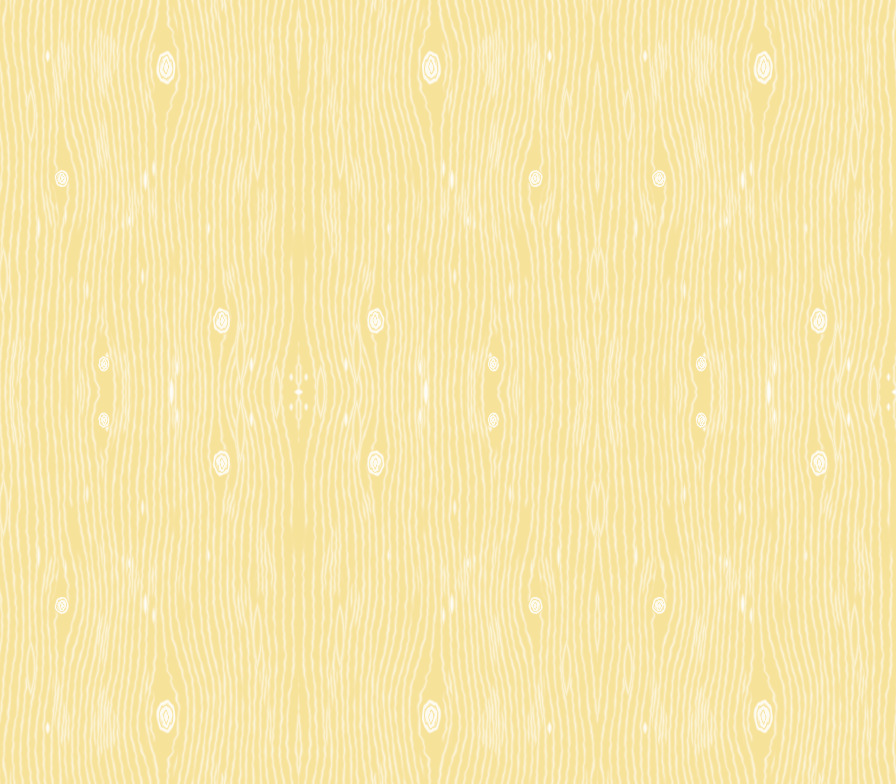
Reproduce this pattern procedurally as a WebGL 1 fragment shader.

```glsl
precision highp float;
// Pale wood grain: fine white contour lines on butter yellow, bowing round knots.
// One half tile is mirrored in x and y; the lines are level sets of a warped
// x coordinate, and the knots, slivers and splits are laid over them.

#define TILES_ACROSS 3.0
#define LINES 40.0
#define LINE_HALF_WIDTH 0.0013
#define EDGE_BLUR 0.0074
#define SWAY 0.060
#define WOBBLE 0.28
#define KNOT_PUSH 1.9
#define HATCH_LEVEL 0.25
#define SLIVERS 16
#define SPLITS 5
#define BASE_COLOR vec3(0.970, 0.887, 0.605)
#define INK_COLOR vec3(0.995, 0.990, 0.965)

uniform vec2 u_resolution;

float hash(vec2 p) {
  return fract(sin(dot(p, vec2(127.1, 311.7))) * 4375.85);
}

float cornerSlope(vec2 cell, vec2 offset) {
  float angle = 6.2832 * hash(cell);
  return dot(vec2(cos(angle), sin(angle)), offset);
}

float gradientNoise(vec2 p) {
  vec2 i = floor(p), f = fract(p);
  vec2 u = f * f * f * (f * (f * 6.0 - 15.0) + 10.0);
  vec2 e = vec2(1.0, 0.0);
  return mix(mix(cornerSlope(i, f), cornerSlope(i + e, f - e), u.x),
             mix(cornerSlope(i + e.yx, f - e.yx), cornerSlope(i + 1.0, f - 1.0), u.x), u.y);
}

// Knot centre (xy) and radii (zw), in half-tile widths
vec4 knot(int i) {
  if (i == 0) return vec4(0.555, 1.086, 0.030, 0.051);
  if (i == 1) return vec4(0.207, 0.715, 0.022, 0.027);
  if (i == 2) return vec4(0.742, 0.238, 0.027, 0.040);
  return vec4(0.348, 0.094, 0.017, 0.024);
}

// Sideways shift that parts the lines around a centre
float bulge(vec2 d, float amount, vec2 reach) {
  vec2 r = d / reach;
  return d.x / sqrt(1.0 + d.x * d.x / (amount * amount)) * exp(-dot(r, r));
}

// Line index as a smooth field; the fold at the middle line is rounded off
float grain(vec2 p) {
  p.y = sqrt(p.y * p.y + 0.0015);
  float x = p.x + SWAY * gradientNoise(p * vec2(2.6, 1.9) + 4.3)
          + 0.009 * gradientNoise(p * vec2(8.0, 6.0) + 17.0);
  for (int i = 0; i < 4; i++) {
    vec4 k = knot(i);
    x -= bulge(p - k.xy, KNOT_PUSH * k.z, vec2(5.5 * k.z, 0.06 + 2.3 * k.w));
  }
  x -= 0.6 * bulge(p - vec2(1.0, 0.0), 0.09, vec2(0.26, 0.20));
  return x * LINES;
}

float coverage(float dist, float blur) {
  return 1.0 - smoothstep(-blur, blur, dist);
}

// One wavering, sometimes broken line in each unit of the field
float strands(float field, float slope, float y, float seed, float blur) {
  float id = floor(field) + seed;
  float center = 0.5 + WOBBLE * gradientNoise(vec2(id * 1.37, y * 6.0))
               + 0.17 * gradientNoise(vec2(id * 2.71, y * 38.0));
  float width = LINE_HALF_WIDTH * (1.0 + 1.8 * gradientNoise(vec2(id * 3.3, y * 22.0)));
  float present = smoothstep(-0.52, -0.38, gradientNoise(vec2(id * 1.73, y * 3.5)));
  return present * coverage(abs(fract(field) - center) / slope - width, blur);
}

// Signed distance to a pointed upright lens
float lens(vec2 d, vec2 size) {
  float t = d.y / size.y;
  return abs(d.x) - size.x * (1.0 - t * t);
}

void main() {
  // Mirrored half tile, with y measured from the middle of the canvas
  float pixel = TILES_ACROSS / u_resolution.x;
  float blur = max(EDGE_BLUR, 0.8 * pixel);
  vec2 p = gl_FragCoord.xy * pixel;
  p.x = 1.0 - abs(mod(p.x, 2.0) - 1.0);
  p.y = abs(p.y - 0.5 * u_resolution.y * pixel);

  // Main lines, with finer hatching in narrow patches
  float field = grain(p), h = 0.001;
  vec2 gradient = vec2(grain(p + vec2(h, 0.0)), grain(p + vec2(0.0, h))) - field;
  float slope = max(length(gradient) / h, 0.25 * LINES);
  float ink = strands(field, slope, p.y, 0.0, blur);
  float patchNoise = gradientNoise(p * vec2(13.0, 4.0) + 31.0);
  float hatch = smoothstep(HATCH_LEVEL, HATCH_LEVEL + 0.12, patchNoise);
  ink = max(ink, hatch * strands(field + 0.5, slope, p.y, 80.0, blur));

  // Hollow splits; the first sits beside the tile's corner
  for (int i = 0; i < SPLITS; i++) {
    vec2 id = vec2(float(i), 5.0);
    vec2 at = vec2(hash(id), 1.3 * hash(id + 9.0));
    if (i == 0) at = vec2(0.926, 0.0);
    float d = lens(p - at, vec2(0.013, 0.08 + 0.06 * hash(id + 20.0)));
    ink = max(ink * (1.0 - coverage(d, blur)), coverage(abs(d) - LINE_HALF_WIDTH, blur));
  }

  // Solid slivers; the first three sit on or near the middle line
  for (int i = 0; i < SLIVERS; i++) {
    vec2 id = vec2(float(i), 2.0);
    vec2 at = vec2(hash(id), 1.3 * hash(id + 7.0));
    vec2 size = vec2(0.003 + 0.004 * hash(id + 13.0), 0.014 + 0.024 * hash(id + 3.0));
    if (i == 0) { at = vec2(0.574, 0.0); size = vec2(0.008, 0.045); }
    if (i == 1) { at = vec2(1.0, 0.0); size = vec2(0.013, 0.009); }
    if (i == 2) { at = vec2(0.975, 0.05); size = vec2(0.005, 0.012); }
    ink = max(ink, coverage(lens(p - at, size), 0.8 * blur));
  }

  // Knots: smudged white rings inside a clear rim
  for (int i = 0; i < 4; i++) {
    vec4 k = knot(i);
    vec2 d = (p - k.xy) / k.zw;
    float r = length(d) + 0.14 * gradientNoise(d * 1.8 + float(i) * 5.0);
    float swirl = 0.8 * gradientNoise(d * 2.2 + 11.3) * (1.0 - smoothstep(0.5, 1.0, r));
    float rings = 0.95 * smoothstep(-0.08, 0.32, abs(fract(r * 2.0 + swirl) - 0.5));
    ink = mix(rings * (1.0 - smoothstep(0.95, 1.15, r)), ink, smoothstep(1.05, 1.3, r));
  }

  gl_FragColor = vec4(mix(BASE_COLOR, INK_COLOR, ink), 1.0);
}
```
